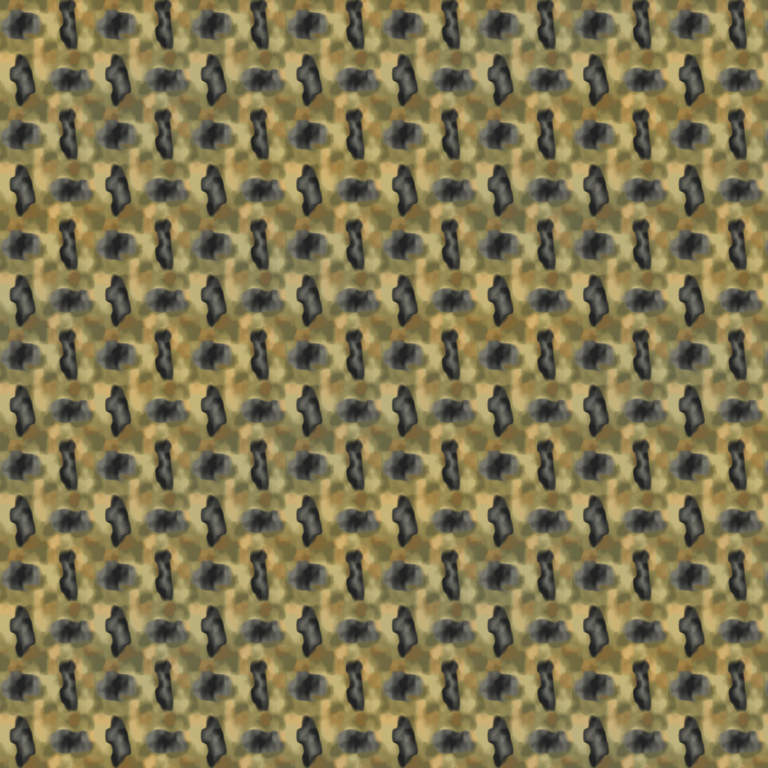
This texture is drawn by a Shadertoy shader. Its source:

```glsl
vec3 hash3(vec2 p) {
    return fract(sin(vec3(dot(p, vec2(127.1, 311.7)),
                          dot(p, vec2(269.5, 183.3)),
                          dot(p, vec2(419.2, 371.9)))) * 4375.85);
}

// Soft cellular noise, wrapped every 8 cells: three blended random tones
vec3 fibreTufts(vec2 p) {
    vec2 cell = floor(p);
    vec3 sum = vec3(0.0);
    float total = 0.0;
    for (int y = -1; y <= 1; y++)
    for (int x = -1; x <= 1; x++) {
        vec2 site = cell + vec2(x, y);
        vec3 rnd = hash3(mod(site, 8.0));
        vec2 r = site + 0.5 + 0.6 * (rnd.xy - 0.5) - p;
        float w = exp(-6.0 * dot(r, r));
        sum += w * hash3(mod(site, 8.0) + 17.0);
        total += w;
    }
    return sum / total;
}

void mainImage(out vec4 fragColor, in vec2 fragCoord) {
    vec2 uv = fragCoord / iResolution.xy;
    vec2 weave = vec2(uv.x * 16.07 + 0.04, (1.0 - uv.y) * 13.93 + 0.047);
    vec3 tuft = fibreTufts(weave * 4.0);
    vec3 fine = fibreTufts(weave * 8.0 + 3.0);

    // Checkerboard of upright and flat dark stitches
    vec2 g = weave + 0.16 * (tuft.yz - 0.5);
    vec2 id = floor(g);
    vec2 c = fract(g) - 0.5;
    bool upright = mod(id.x + id.y, 2.0) > 0.5;
    float oddRow = mod(id.y, 2.0);
    vec2 s = upright ? vec2(c.x - 0.14 * c.y, c.y) : c;
    vec2 q = abs(s) / (upright ? vec2(0.21, 0.5) : vec2(0.5, 0.23));
    float d = dot(q * q, q);
    float stitch = 1.0 - smoothstep(0.4, 1.0, d);
    float rim = 1.0 - smoothstep(0.4, 2.6, d);

    // Straw yarn: tufts, diagonal twist and shade beside the stitches
    float twist = sin(6.2832 * (2.0 * weave.x - 2.0 * weave.y));
    float tone = 0.53 + 1.2 * (tuft.x - 0.5) + 0.35 * (fine.x - 0.5) + 0.09 * twist;
    tone += 0.16 * cos(6.2832 * (weave.y - 0.5)) - 0.2 * rim;
    vec3 straw = mix(vec3(0.43, 0.41, 0.26), vec3(0.56, 0.52, 0.32), smoothstep(0.0, 0.45, tone));
    straw = mix(straw, vec3(0.75, 0.70, 0.48), smoothstep(0.4, 1.0, tone));
    straw += vec3(0.06, -0.01, -0.03) * smoothstep(0.55, 0.85, tuft.z);

    // Slow drift of tint between repeats
    float drift = sin(weave.x * 0.9 + 2.0 * sin(weave.y * 0.7)) + sin(weave.y * 1.9 + weave.x * 0.3);
    straw += drift * vec3(0.012, 0.004, -0.008);

    // Charcoal cores with grey ribbed ends or a grey slanted streak
    float core;
    if (upright) {
        float streak = exp(-pow((c.x - 0.35 * c.y) / 0.11, 2.0) - pow(c.y / 0.24, 2.0));
        core = 0.95 - 0.9 * streak;
    } else {
        vec2 k = c / vec2(0.24 + 0.03 * oddRow, 0.2);
        core = 1.1 * exp(-dot(k, k)) + 0.1 * cos(c.x * 31.4);
    }
    core = clamp(core + 0.5 * (fine.y - 0.5), 0.0, 1.0);
    vec3 thread = mix(vec3(0.46, 0.46, 0.42), vec3(0.13, 0.135, 0.13), core);

    fragColor = vec4(mix(straw, thread, stitch), 1.0);
}
```
